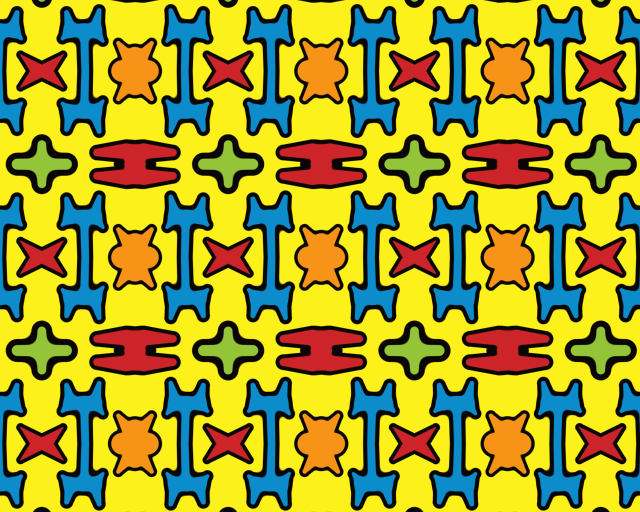
Reproduce this pattern procedurally as a WebGL 1 fragment shader.

```glsl
precision highp float;
// Mirrored tiles of outlined blue dumbbells, bugs, stars, crosses and red spools on yellow.

uniform vec2 u_resolution;

const float CELL = 223.6;    // tile size, in design units
const float ACROSS = 3.435;  // tiles across the canvas
const vec2 ORIGIN = vec2(162.0, 82.0);

const vec3 YELLOW = vec3(0.99, 0.945, 0.10);
const vec3 INK = vec3(0.035, 0.025, 0.02);
const vec3 BLUE = vec3(0.05, 0.55, 0.80);
const vec3 RED = vec3(0.80, 0.14, 0.16);
const vec3 ORANGE = vec3(0.97, 0.58, 0.09);
const vec3 GREEN = vec3(0.58, 0.77, 0.22);

// Smooth union of two distances, blended over width k
float blend(float a, float b, float k) {
  float h = max(k - abs(a - b), 0.0) / k;
  return min(a, b) - 0.25 * h * h * k;
}

// Capsule from a to b whose radius tapers from ra to rb
float taper(vec2 p, vec2 a, vec2 b, float ra, float rb) {
  vec2 ab = b - a;
  float t = clamp(dot(p - a, ab) / dot(ab, ab), 0.0, 1.0);
  return length(p - a - ab * t) - mix(ra, rb, t);
}

// All shapes below take coordinates folded into one quadrant.

// Stem with a four-horned blade at its end
float dumbbell(vec2 p) {
  vec2 inner = vec2(48.5, 49.0);
  vec2 outer = vec2(77.0, 49.0);
  float blade = taper(p, inner, outer, 7.5, 7.5);
  blade = blend(blade, taper(p, inner, vec2(43.0, 72.5), 7.5, 2.8), 5.0);
  blade = blend(blade, taper(p, outer, vec2(82.0, 70.0), 7.5, 3.0), 5.0);
  blade = blend(blade, taper(p, inner, vec2(38.5, 36.0), 7.5, 2.0), 4.0);
  blade = blend(blade, taper(p, outer, vec2(87.0, 39.0), 7.5, 2.2), 4.0);
  float stem = taper(p, vec2(59.7, 0.0), vec2(61.0, 48.0), 4.6, 5.0);
  return blend(blade, stem, 9.0);
}

// Round-sided body with short horns
float bug(vec2 p) {
  float body = taper(p, vec2(0.0), vec2(0.0, 17.0), 14.0, 12.0);
  float side = length(p - vec2(15.5, 0.0)) - 13.0;
  float horn = taper(p, vec2(8.0, 17.0), vec2(20.0, 33.5), 8.0, 2.6);
  return blend(min(body, side), horn, 3.0);
}

// Four concave diagonal points
float star(vec2 p) {
  return taper(p, vec2(4.0, 0.0), vec2(25.5, 19.5), 9.0, 0.6);
}

// Rounded plus sign
float plusSign(vec2 p) {
  float across = taper(p, vec2(0.0), vec2(29.5, 0.0), 7.0, 6.6);
  float upright = taper(p, vec2(0.0), vec2(0.0, 23.5), 7.0, 5.2);
  return blend(across, upright, 12.0);
}

// Waist with arms curving out above and below a side notch
float spool(vec2 p) {
  float arm = taper(p, vec2(11.0, 15.5), vec2(45.5, 14.0), 9.5, 4.6);
  float waist = taper(p, vec2(0.0), vec2(0.0, 14.0), 13.0, 10.0);
  return blend(arm, waist, 5.0);
}

// Ink where a distance is below zero
float cover(float d, float soft) {
  return 1.0 - smoothstep(-soft, soft, d);
}

// Fill a shape and draw its outline outside the fill
vec3 paint(vec3 base, vec3 fill, float d, float line, float soft) {
  vec3 outlined = mix(base, INK, cover(d - line, soft));
  return mix(outlined, fill, cover(d, soft));
}

void main() {
  float unit = ACROSS * CELL / u_resolution.x;
  float soft = 0.75 * unit;
  vec2 p = gl_FragCoord.xy * unit - ORIGIN;

  // Fold every tile into one mirrored quadrant
  float halfCell = 0.5 * CELL;
  vec2 q = abs(mod(p + halfCell, CELL) - halfCell);
  vec2 atSide = vec2(halfCell - q.x, q.y);
  vec2 atTop = vec2(q.x, halfCell - q.y);
  vec2 atCorner = halfCell - q;

  vec3 color = YELLOW;
  color = paint(color, BLUE, dumbbell(q), 5.0, soft);
  color = paint(color, ORANGE, bug(q), 4.0, soft);
  color = paint(color, RED, star(atSide), 4.6, soft);
  color = paint(color, GREEN, plusSign(atCorner), 7.2, soft);

  // Dark plug at the end of each spool notch
  float plug = length(atTop - vec2(18.0, 0.0)) - 7.5;
  color = mix(color, INK, cover(plug, soft));
  color = paint(color, RED, spool(atTop), 4.8, soft);

  gl_FragColor = vec4(color, 1.0);
}
```
